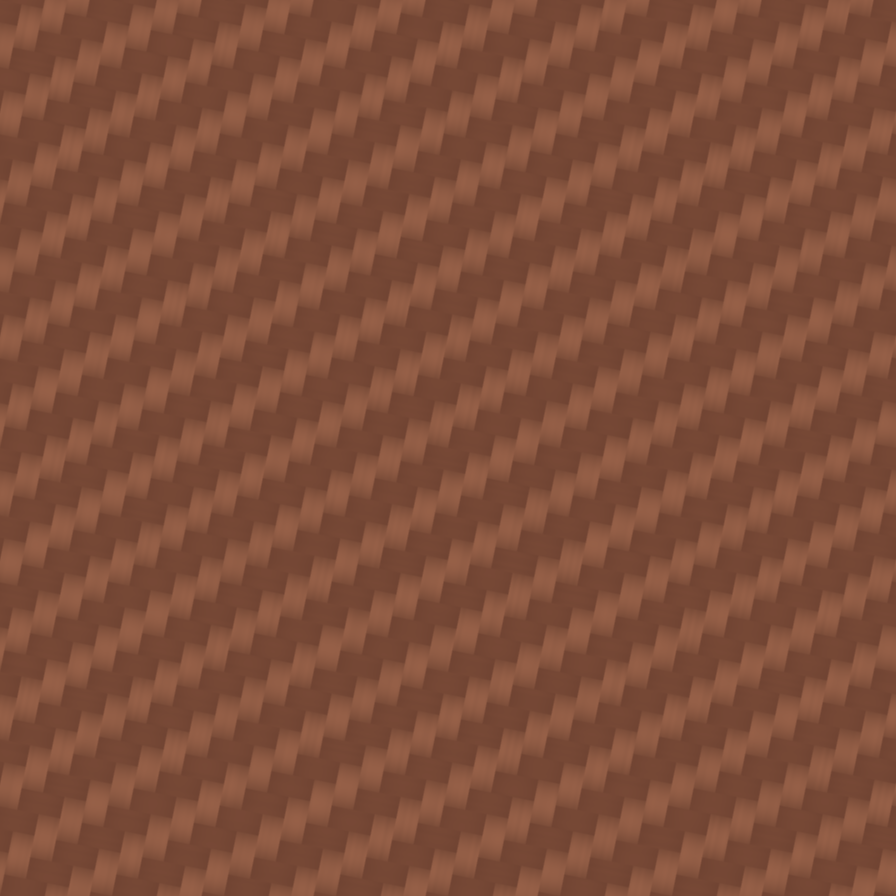
This texture is drawn by a three.js fragment shader. Its source:

```glsl
// Tilted two-over-two twill weave: copper warp floats over a darker brown weft.
varying vec2 vUv;

// Threads gained per canvas width along and across the tilted grid.
// Diagonal ribs then repeat 8 times across and 12 times down.
const vec2 GRID = vec2(40.0, 8.0);
const float PERIOD = 4.0;
const float FIBRES = 6.0;
const float SOFTNESS = 0.0022;
const int TAPS = 4;

const vec3 WARP_CREST = vec3(0.580, 0.370, 0.276);
const vec3 WARP_END = vec3(0.482, 0.300, 0.222);
const vec3 WEFT_CREST = vec3(0.463, 0.282, 0.209);
const vec3 WEFT_END = vec3(0.441, 0.266, 0.198);

float hash(vec2 p) {
  vec3 q = fract(vec3(p.xyx) * 0.1031);
  q += dot(q, q.yzx + 33.33);
  return fract((q.x + q.y) * q.z);
}

// Smooth streaks running along a thread, different on each float.
float fibreStreaks(float across, float seed) {
  float t = across * FIBRES;
  float cell = floor(t);
  float blend = smoothstep(0.0, 1.0, fract(t));
  return mix(hash(vec2(cell, seed)), hash(vec2(cell + 1.0, seed)), blend);
}

// One float: brightest at its middle (s = 0), dim where it dives (s = -1, 1).
vec3 shadeFloat(vec3 endColor, vec3 crestColor, float s, float streak, float wear) {
  float lift = cos(1.5708 * clamp(s, -1.0, 1.0));
  return mix(endColor, crestColor, lift) * (1.0 + wear * (streak - 0.5));
}

vec3 weave(vec2 p) {
  vec2 thread = floor(p);
  float alongWarp = mod(p.y - thread.x, PERIOD);
  float alongWeft = mod(p.x - thread.y, PERIOD);

  // The warp lies on top for two of every four crossings.
  if (mod(thread.x - thread.y, PERIOD) > 1.5) {
    float seed = floor((p.y - thread.x) / PERIOD);
    return shadeFloat(WARP_END, WARP_CREST, alongWarp - 2.0,
                      fibreStreaks(p.x, seed), 0.035);
  }
  float seed = floor((p.x - thread.y) / PERIOD) + 71.0;
  return shadeFloat(WEFT_END, WEFT_CREST, alongWeft - 1.0,
                    fibreStreaks(p.y, seed), 0.02);
}

// Turn canvas coordinates into thread counts on the tilted grid.
vec2 toThreads(vec2 uv) {
  return vec2(GRID.x * uv.x - GRID.y * uv.y,
              GRID.y * uv.x + GRID.x * uv.y);
}

void main() {
  // Average a small square of samples to smooth the thread edges.
  vec3 color = vec3(0.0);
  for (int y = 0; y < TAPS; y++) {
    for (int x = 0; x < TAPS; x++) {
      vec2 offset = (vec2(float(x), float(y)) + 0.5) / float(TAPS) - 0.5;
      color += weave(toThreads(vUv + offset * SOFTNESS));
    }
  }
  gl_FragColor = vec4(color / float(TAPS * TAPS), 1.0);
}
```
